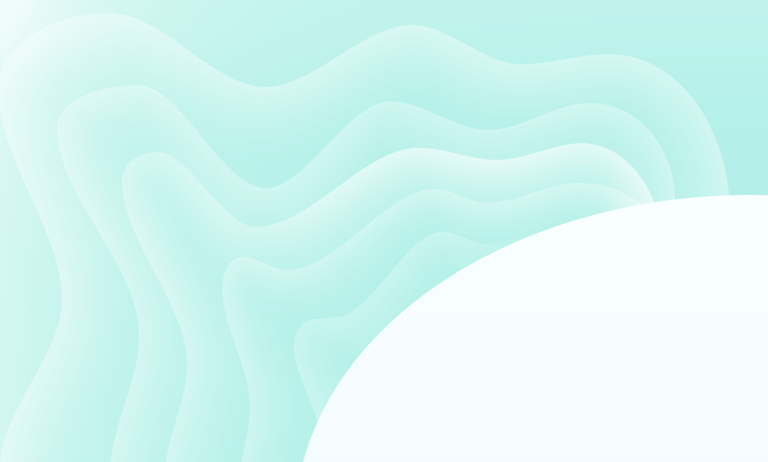
Give the GLSL for this background, as a Shadertoy shader.

```glsl
// Nested wavy mint contours with soft inner glows around a pale rounded hill.

// Smooth step from knot a to knot b: x = added height, y = slope.
vec2 ease(float x, vec2 a, vec2 b) {
    vec2 span = b - a;
    float t = clamp((x - a.x) / span.x, 0.0, 1.0);
    return span.y * vec2(t * t * (3.0 - 2.0 * t), 6.0 * t * (1.0 - t) / span.x);
}

// Approximate inward distance to an ellipse, in one quadrant.
float quarterEllipse(vec2 q, vec2 radii) {
    q = max(q, 0.001);
    float k = length(q / radii);
    return (1.0 - k) * k / length(q / (radii * radii));
}

// Inward distance to a contour: left side, rounded corner, wavy top, right shoulder.
float contour(vec2 p, vec2 left, vec2 bulge, vec2 foot,
              vec2 peak1, vec2 dip1, vec2 peak2, vec2 dip2, vec2 peak3, vec2 end) {
    if (p.x < peak1.x && p.y > left.y)
        return quarterEllipse(vec2(peak1.x - p.x, p.y - left.y),
                              vec2(peak1.x - left.x, peak1.y - left.y));
    vec2 side = vec2(left.x, 0.0) + ease(p.y, left.yx, bulge.yx)
              + ease(p.y, bulge.yx, foot.yx);
    float sideDist = (p.x - side.x) / sqrt(1.0 + side.y * side.y);
    vec2 top = vec2(peak1.y, 0.0) + ease(p.x, peak1, dip1) + ease(p.x, dip1, peak2)
             + ease(p.x, peak2, dip2) + ease(p.x, dip2, peak3);
    float topDist = (top.x - p.y) / sqrt(1.0 + top.y * top.y);
    if (p.x > peak3.x)
        topDist = quarterEllipse(vec2(p.x - peak3.x, p.y - end.y),
                                 vec2(end.x - peak3.x, peak3.y - end.y));
    return min(sideDist, topDist);
}

// Opacity of a glow that is sharp at the edge and fades inward.
float innerGlow(float d, float width, float softness) {
    float fade = 1.0 - clamp(d / width, 0.0, 1.0);
    return smoothstep(-softness, softness, d) * fade * fade * (1.4 - 0.4 * fade);
}

void mainImage(out vec4 fragColor, in vec2 fragCoord) {
    // Canvas height is 100 units.
    vec2 p = 100.0 * fragCoord / iResolution.y;
    float softness = 70.0 / iResolution.y;
    vec3 mint = vec3(0.705, 0.943, 0.912);
    vec3 paleLight = vec3(0.985, 0.996, 0.993);

    // Backdrop, lighter toward the left, the top and the upper left corner.
    float haze = 0.43 * exp(-p.x / 27.0)
               + 0.36 * exp(-length(p - vec2(0.0, 100.0)) / 24.0)
               + 0.16 * smoothstep(70.0, 102.0, p.y);
    vec3 color = mix(mint, paleLight, min(haze, 0.85));

    // Contours from the outermost to the innermost.
    float d = contour(p, vec2(-0.4, 80.5), vec2(13.4, 35.1), vec2(0.0, -1.0),
        vec2(23.8, 97.2), vec2(57.4, 81.2), vec2(89.2, 94.6),
        vec2(112.6, 86.1), vec2(132.0, 88.3), vec2(158.0, 53.5));
    color = mix(color, paleLight, 0.42 * innerGlow(d, 18.0, softness));

    d = contour(p, vec2(12.3, 72.5), vec2(30.1, 27.5), vec2(23.8, -2.8),
        vec2(29.9, 81.6), vec2(57.4, 59.3), vec2(84.4, 78.1),
        vec2(105.6, 71.9), vec2(127.7, 77.7), vec2(146.1, 56.7));
    color = mix(color, paleLight, 0.36 * innerGlow(d, 16.0, softness));

    d = contour(p, vec2(26.4, 61.0), vec2(40.5, 21.0), vec2(35.7, -2.8),
        vec2(34.0, 67.1), vec2(55.4, 50.9), vec2(90.5, 68.0),
        vec2(107.6, 65.4), vec2(126.0, 69.0), vec2(143.7, 44.8));
    float crest = mix(0.36, 0.64, smoothstep(52.0, 84.0, p.x));
    color = mix(color, paleLight, crest * innerGlow(d, 17.0, softness));

    d = contour(p, vec2(48.1, 37.9), vec2(54.1, 11.7), vec2(52.0, -4.0),
        vec2(52.4, 44.4), vec2(62.3, 41.6), vec2(94.2, 59.1),
        vec2(105.4, 56.1), vec2(125.1, 60.4), vec2(144.0, 45.9));
    color = mix(color, paleLight, 0.33 * innerGlow(d, 13.0, softness));

    d = contour(p, vec2(63.6, 25.3), vec2(69.3, 4.8), vec2(69.3, -4.0),
        vec2(68.8, 31.0), vec2(72.5, 31.3), vec2(95.7, 49.8),
        vec2(105.4, 47.2), vec2(119.0, 50.2), vec2(134.0, 39.4));
    float fadeRight = 1.0 - smoothstep(94.0, 120.0, p.x);
    color = mix(color, paleLight, 0.3 * fadeRight * innerGlow(d, 12.0, softness));

    // Pale hill in the lower right.
    vec2 hillRadii = vec2(98.5, 71.4);
    float hill = quarterEllipse(abs(p - vec2(162.3, -13.6)), hillRadii);
    vec3 hillColor = mix(vec3(0.962, 0.990, 1.0), vec3(0.978, 0.997, 0.998), p.y / 58.0);
    color = mix(color, hillColor, smoothstep(-softness, softness, hill));

    fragColor = vec4(color, 1.0);
}
```
